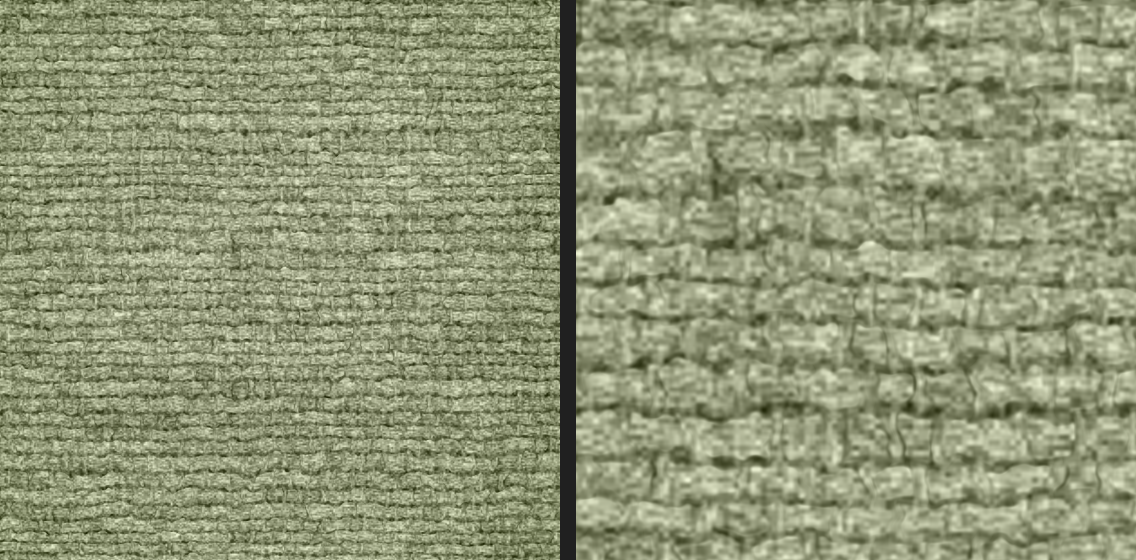
Left, the full canvas; right, a detail of the centre.
Write a Shadertoy shader that draws this texture.

```glsl
// Coarse sage-green woven cloth: horizontal weft floats, staggered on alternate
// rows, with narrow warp strands rising between them and dark broken creases.
// Rounded boxes give the weave; stretched noise gives fibres, slubs and wear.

const float ROWS = 38.0;     // weft threads up the canvas
const float FLOATS = 26.0;   // weft floats along one row
const vec3 SHADOW = vec3(0.30, 0.32, 0.20);
const vec3 LIGHT = vec3(0.77, 0.79, 0.67);

float hash(vec2 p) {
    return fract(sin(dot(p, vec2(127.1, 311.7))) * 43758.5453);
}

float noise(vec2 p) {
    vec2 i = floor(p), f = fract(p);
    f = f * f * (3.0 - 2.0 * f);
    float low = mix(hash(i), hash(i + vec2(1.0, 0.0)), f.x);
    float high = mix(hash(i + vec2(0.0, 1.0)), hash(i + 1.0), f.x);
    return mix(low, high, f.y);
}

// Noise centred on zero
float wobble(vec2 p) {
    return noise(p) - 0.5;
}

float roundedBox(vec2 p, vec2 halfSize, float radius) {
    vec2 q = abs(p) - halfSize + radius;
    return length(max(q, 0.0)) + min(max(q.x, q.y), 0.0) - radius;
}

// Coverage of a shape from its signed distance, with a soft yarn edge
float cover(float d, float softness) {
    return 1.0 - smoothstep(-softness, softness, d);
}

// Uneven thread spacing, gentle bending and frayed outlines
vec2 weaveCoords(vec2 uv) {
    vec2 p = uv * vec2(FLOATS, ROWS);
    p.y += 0.8 * wobble(vec2(p.y * 0.4, 3.0)) + 0.3 * wobble(uv * vec2(14.0, 9.0));
    p.x += 0.4 * wobble(vec2(p.x * 0.7, 8.0)) + 0.3 * wobble(uv * vec2(8.0, 16.0) + 20.0);
    p.y += 0.34 * wobble(uv * vec2(55.0, 40.0) + 3.0) + 0.18 * wobble(uv * 150.0 + 6.0);
    p.x += 0.20 * wobble(uv * vec2(40.0, 70.0) + 5.0) + 0.12 * wobble(uv * 150.0 + 60.0);
    return p;
}

// Brightness of the woven threads: 0 is deep shadow, 1 is lit yarn
float weave(vec2 uv) {
    vec2 p = weaveCoords(uv);
    float row = floor(p.y);
    float strand = 0.5 + 0.5 * cos(12.56637 * p.x);
    p.x += 0.5 * mod(row, 2.0) + 0.10 * (hash(vec2(row, 5.0)) - 0.5);
    vec2 cell = vec2(floor(p.x), row);
    vec2 f = fract(p);
    float aspect = ROWS / FLOATS;
    float variation = hash(cell + 11.0);

    // Fibres run along each thread
    float weftFibre = wobble(uv * vec2(130.0, 320.0));
    float warpFibre = wobble(uv * vec2(320.0, 150.0) + 40.0);

    // Warp strand standing between two floats
    float side = min(f.x, 1.0 - f.x) * aspect;
    float warpWidth = 0.20 + 0.12 * wobble(p * 2.0);
    float warpMask = cover(side - warpWidth, 0.09);
    float warpTone = 0.68 - 0.8 * side + 0.6 * warpFibre;
    float gapTone = 0.24 + 0.8 * wobble(uv * vec2(60.0, 50.0) + 12.0);
    float tone = mix(gapTone, warpTone, warpMask);

    // Weft float: a flattened pad, lit from above
    vec2 q = f - vec2(0.5, 0.53);
    vec2 halfSize = vec2(0.55 + 0.20 * (variation - 0.5),
                         0.43 + 0.10 * (hash(cell + 37.0) - 0.5));
    float d = roundedBox(q * vec2(aspect, 1.0), halfSize, 0.18);
    float weftTone = 0.67 - 0.8 * q.y * q.y + 0.12 * q.y
                   + 0.22 * (variation - 0.5) + 0.6 * weftFibre;
    tone = mix(tone, weftTone, cover(d, 0.08));

    // Broken crease between rows, bridged by the warp strands
    float depth = noise(uv * vec2(45.0, 38.0) + 50.0);
    float creaseTone = mix(-0.20, 0.52, max(strand * 0.8, depth * 0.75));
    float edge = min(f.y * 0.75, 1.0 - f.y);
    return mix(creaseTone, tone, smoothstep(0.0, 0.15, edge));
}

void mainImage(out vec4 fragColor, in vec2 fragCoord) {
    vec2 uv = fragCoord / iResolution.xy;
    float tone = weave(uv);

    // Fuzzy speckle across all threads
    tone += 0.55 * wobble(uv * 310.0 + 70.0) + 0.22 * wobble(uv * 150.0 + 15.0);

    // Slubby streaks along rows, and broad worn patches
    tone += 0.15 * wobble(uv * vec2(6.0, 36.0) + 9.0);
    tone += 0.12 * wobble(uv * 4.0 + 31.0);

    // Slightly darker, greener cloth toward the borders
    vec2 c = uv - 0.5;
    float border = dot(c, c);
    tone += 0.06 - 0.16 * border;
    vec3 color = mix(SHADOW, LIGHT, clamp(tone, -0.35, 1.35));
    color += vec3(-0.03, 0.0, -0.05) * border;
    fragColor = vec4(color, 1.0);
}
```
